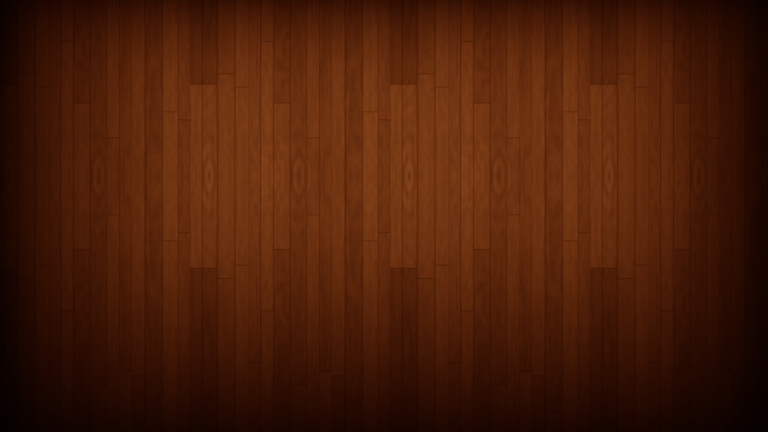
This texture is drawn by a Shadertoy shader. Its source:

```glsl
// Dark varnished wood floor: narrow upright boards in a tile of fourteen that
// repeats sideways and is mirrored about a horizontal line. Hash tones, noise
// grain and oval rings make up the wood; an uneven vignette lights it.

const float TAU = 6.2831853;
const float BOARDS = 14.0;         // boards in one tile
const float TILE_WIDTH = 0.463;    // in canvas heights
const float TILE_START = 0.440;
const float MIRROR_HEIGHT = 0.592;
const float SEAM_WIDTH = 0.0011;
const vec3 LIT_WOOD = vec3(0.46, 0.218, 0.077);
const vec3 SHADE_CURVE = vec3(1.0, 1.5, 2.4);  // shadows turn redder

float hash(vec2 p) {
    return fract(sin(dot(p, vec2(127.1, 311.7))) * 43758.5453);
}

float noise(vec2 p) {
    vec2 cell = floor(p);
    vec2 f = fract(p);
    f = f * f * (3.0 - 2.0 * f);
    float low = mix(hash(cell), hash(cell + vec2(1.0, 0.0)), f.x);
    float high = mix(hash(cell + vec2(0.0, 1.0)), hash(cell + 1.0), f.x);
    return mix(low, high, f.y);
}

// Soft line of the given half width around distance zero
float line(float dist, float halfWidth, float pixel) {
    return 1.0 - smoothstep(halfWidth - 0.5 * pixel, halfWidth + pixel, abs(dist));
}

// Height above the mirror line at which a board ends
float jointHeight(float board) {
    if (board < 2.0) return 0.213;
    if (board == 8.0) return 0.089;
    return mix(0.10, 0.56, hash(vec2(board, 4.7)));
}

// Base brightness of one length of board
float boardTone(float board, float piece) {
    float tone = mix(0.90, 1.06, hash(vec2(board + 2.0, piece * 7.3 + 1.9)));
    return board < 2.0 && piece > 0.5 ? 0.87 : tone;
}

// Fine streaks, wavy contours and, on two boards, an oval eye
float grain(float across, float height, float board, float piece) {
    float seed = board * 17.0 + piece * 5.3;
    float streaks = noise(vec2(across * 5.0 + seed, height * 24.0)) - 0.5;
    float pores = noise(vec2(across * 9.0 + seed, height * 90.0)) - 0.5;
    float field = noise(vec2(across * 1.6 + seed, height * 9.0 + seed));
    float contours = sin(field * 20.0 + across * 4.0);
    float figure = 0.035 * hash(vec2(seed, 8.1));
    float oval = length(vec2(across, height * 8.0));
    float hasEye = board == 1.0 || board == 7.0 ? 1.0 : 0.0;
    float eye = sin(oval * 17.0 + field * 2.0) * exp(-oval * 1.6) * hasEye;
    return 0.07 * streaks + 0.06 * pores + figure * contours - 0.09 * eye;
}

// Wide light above the middle, fading slowly downwards and fast elsewhere
float lighting(vec2 uv) {
    float side = pow(abs(uv.x - 0.5) * 2.0, 4.0);
    float below = max(MIRROR_HEIGHT - uv.y, 0.0) / MIRROR_HEIGHT;
    float above = max(uv.y - MIRROR_HEIGHT, 0.0) / (1.0 - MIRROR_HEIGHT);
    float vertical = 1.0 - 0.77 * pow(below, 1.6) - 0.55 * pow(above, 4.0);
    return (1.0 - 0.8 * side) * vertical;
}

void mainImage(out vec4 fragColor, in vec2 fragCoord) {
    vec2 uv = fragCoord / iResolution.xy;
    vec2 p = vec2(uv.x * 16.0 / 9.0, uv.y);
    float pixel = 1.0 / iResolution.y;

    // Board layout, with slightly uneven widths
    float x = (p.x - TILE_START) / TILE_WIDTH * BOARDS;
    x += 0.16 * sin(x * TAU * 3.0 / BOARDS);
    float board = mod(floor(x), BOARDS);
    float across = fract(x) - 0.5;
    float height = abs(p.y - MIRROR_HEIGHT);

    // Tone and grain on either side of the end joint
    float joint = height - jointHeight(board);
    float piece = step(0.0, joint);
    float beyond = smoothstep(-pixel, pixel, joint);
    float wood = mix(boardTone(board, 0.0), boardTone(board, 1.0), beyond);
    wood += grain(across, height, board, piece);

    // Dark gaps along the sides and ends
    float sideGap = (0.5 - abs(across)) * TILE_WIDTH / BOARDS;
    float seamDepth = mix(0.07, 0.17, hash(vec2(floor(mod(x + 0.5, BOARDS)), 6.4)));
    wood *= 1.0 - seamDepth * line(sideGap, SEAM_WIDTH, pixel);
    wood *= 1.0 - 0.13 * line(joint, SEAM_WIDTH, pixel);

    float shade = max(wood * lighting(uv), 0.0);
    fragColor = vec4(LIT_WOOD * pow(vec3(shade), SHADE_CURVE), 1.0);
}
```
